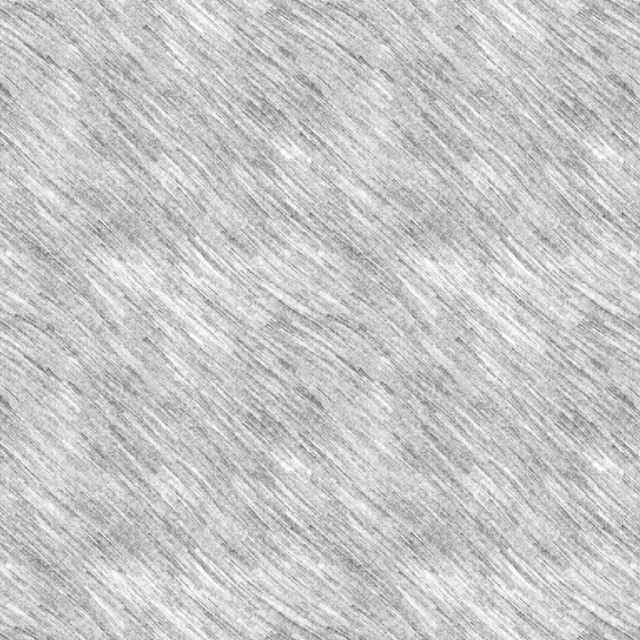
This texture is drawn by a WebGL 2 fragment shader. Its source:

```glsl
#version 300 es
precision highp float;

#define REPEATS 2.05
#define CELLS 22.0
#define LAYERS 4
#define ANGLE -0.70
#define SWAY 0.30
#define HALF_LENGTH 0.10
#define HALF_WIDTH 0.0085
#define COVER 0.66
#define DARK 0.60
#define LIGHT 0.99
#define GRAIN 0.56
#define BLOTCH 0.17

uniform vec2 u_resolution;
out vec4 fragColor;

// Integer hash: three values in 0..1
vec3 hash3(vec2 cell, int seed) {
    uvec3 v = uvec3(uvec2(cell), uint(seed));
    v = v * 1664525u + 1013904223u;
    v.x += v.y * v.z; v.y += v.z * v.x; v.z += v.x * v.y;
    v ^= v >> 16u;
    v.x += v.y * v.z; v.y += v.z * v.x; v.z += v.x * v.y;
    return vec3(v & 0xffffu) / 65535.0;
}

// Value noise that wraps with the tile
float tileNoise(vec2 p, float period, int seed) {
    p *= period;
    vec2 cell = floor(p);
    vec2 f = p - cell;
    f = f * f * (3.0 - 2.0 * f);
    vec2 lo = mod(cell, period);
    vec2 hi = mod(cell + 1.0, period);
    float bottom = mix(hash3(lo, seed).x, hash3(vec2(hi.x, lo.y), seed).x, f.x);
    float top = mix(hash3(vec2(lo.x, hi.y), seed).x, hash3(hi, seed).x, f.x);
    return mix(bottom, top, f.y);
}

// Lays one pencil stroke, given its offset and random traits, over the tone
float layStroke(float tone, vec2 offset, vec2 dir, vec3 shape, float pressure, float soft) {
    float along = dot(offset, dir);
    float across = dot(offset, vec2(-dir.y, dir.x)) + 0.5 * along * along;
    float halfLength = HALF_LENGTH * mix(0.35, 1.0, shape.x);
    float t = along / halfLength;
    float halfWidth = HALF_WIDTH * mix(0.3, 1.0, shape.y * shape.y);
    halfWidth *= mix(1.0, 0.5, clamp(t * 0.5 + 0.5, 0.0, 1.0));

    float body = smoothstep(soft, -soft, abs(across) - halfWidth);
    body *= smoothstep(soft, -soft, abs(along) - halfLength);
    float fade = mix(1.0, 0.55, smoothstep(-0.2, 1.0, t));

    // Pressed strokes have a dark rim and a dark start
    float pressed = step(0.72, pressure) * step(shape.z, 0.7);
    float rim = smoothstep(0.0022 + soft, 0.0, abs(across - halfWidth * 0.8));
    float start = smoothstep(-0.75, -1.0, t);
    float strokeTone = mix(DARK, LIGHT, shape.z) - pressed * (0.17 * rim + 0.12 * start);
    return mix(tone, strokeTone, COVER * body * fade);
}

void main() {
    vec2 p = gl_FragCoord.xy / u_resolution * REPEATS + vec2(0.0, 0.646);
    float pixel = REPEATS / min(u_resolution.x, u_resolution.y);
    float soft = max(0.5 * pixel, 0.0008);

    // Stroke direction drifts slowly over the tile
    float angle = ANGLE + SWAY * (tileNoise(p, 3.0, 91) - 0.5);
    vec2 base = floor(p * CELLS);

    // Overlapping strokes from nearby cells
    float tone = 0.80;
    for (int layer = 0; layer < LAYERS; layer++) {
        for (int j = -2; j <= 2; j++) {
            for (int i = -2; i <= 2; i++) {
                vec2 cell = base + vec2(i, j);
                vec2 id = mod(cell, CELLS);
                vec3 place = hash3(id, layer);
                vec3 shape = hash3(id, layer + 50);
                float turn = angle + 0.12 * (fract(place.z * 17.0) - 0.5);
                vec2 offset = p - (cell + place.xy) / CELLS;
                tone = layStroke(tone, offset, vec2(cos(turn), sin(turn)), shape, place.z, soft);
            }
        }
    }

    // Broad shading patches
    float patches = 0.65 * tileNoise(p, 5.0, 92) + 0.35 * tileNoise(p, 13.0, 93);
    tone += BLOTCH * (patches - 0.5);

    // Paper tooth, strongest where graphite is dense
    float tooth = 0.7 * tileNoise(p, 187.0, 94) + 0.3 * tileNoise(p, 90.0, 95);
    tone += GRAIN * (1.2 - tone) * (tooth - 0.5);

    // Faint broken seams at the tile borders
    vec2 border = abs(fract(p + 0.5) - 0.5);
    float seam = smoothstep(0.002 + pixel, 0.0, min(border.x, border.y));
    tone -= 0.05 * seam * tileNoise(p, 60.0, 96);

    fragColor = vec4(vec3(clamp(tone, 0.0, 1.0)), 1.0);
}
```
